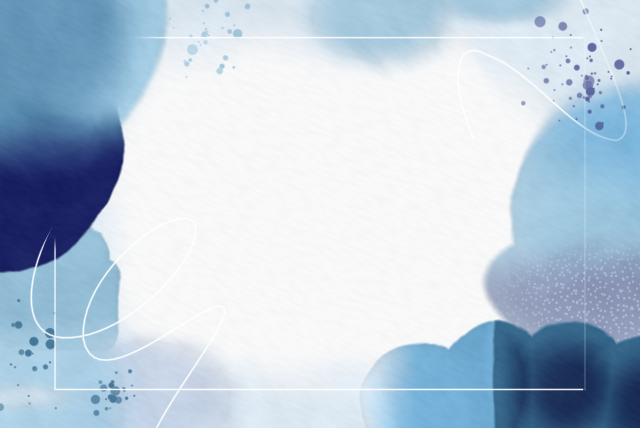
This background is drawn by a Shadertoy shader. Its source:

```glsl
// Watercolour stationery: blue washes pool around a white paper centre, with
// splatter, a thin frame and looping strokes. Washes are distance fields
// warped by layered sines; paper grain and specks are cellular noise.

const vec3 PAPER = vec3(.972, .973, .975);
const vec3 MIST = vec3(.83, .885, .93);
const vec3 LILAC = vec3(.73, .79, .88);
const vec3 SKY = vec3(.57, .735, .83);
const vec3 AZURE = vec3(.43, .67, .83);
const vec3 STEEL = vec3(.34, .54, .68);
const vec3 MAUVE = vec3(.52, .56, .69);
const vec3 NAVY = vec3(.1, .13, .39);
const vec3 INK = vec3(.08, .15, .31);

vec2 hash2(vec2 p) {
  return fract(sin(p * mat2(127.1, 311.7, 269.5, 183.3)) * 43758.5);
}

// Distance to the nearest scattered point
float cellular(vec2 p) {
  float d = 2.;
  for (int i = 0; i < 9; i++) {
    vec2 cell = floor(p) + vec2(i % 3 - 1, i / 3 - 1);
    d = min(d, length(cell + hash2(cell) - p));
  }
  return d;
}

// Turbulent layered sines, about -1 to 1
float ripple(vec2 p) {
  float sum = 0., amp = .6;
  for (int i = 0; i < 5; i++) {
    p = mat2(.8, .6, -.6, .8) * p * 1.75 + .9 * sin(p.yx * 1.3) + 1.7;
    sum += amp * sin(p.x) * cos(p.y);
    amp *= .6;
  }
  return sum;
}

// Shapes hold centre in xy, radii or half size in zw
float ellipse(vec2 p, vec4 e) {
  return (length((p - e.xy) / e.zw) - 1.) * min(e.z, e.w);
}

float box(vec2 p, vec4 b, float r) {
  vec2 d = abs(p - b.xy) - b.zw + r;
  return length(max(d, 0.)) + min(max(d.x, d.y), 0.) - r;
}

float fill(float d, float soft) { return 1. - smoothstep(-soft, soft, d); }

// Lays pigment inside a field, denser along its rim
vec3 wash(vec3 base, vec3 pigment, float d, float soft, float alpha) {
  pigment *= 1. - .07 * exp(-abs(d) * 130.);
  return mix(base, pigment, fill(d, soft) * alpha);
}

float splatter(vec2 p, vec4 area, int count, float px) {
  float ink = 0.;
  for (int i = 0; i < count; i++) {
    vec2 a = hash2(vec2(i, 3) + area.xy), b = hash2(vec2(i, 8) + area.xy);
    float size = mix(.002, .013, pow(fract(a.x * 7. + b.y * 5.), 4.));
    float d = length(p - area.xy - area.zw * (a + b - 1.)) - size;
    ink = max(ink, fill(d, px) * (.5 + .35 * b.x));
  }
  return ink;
}

// Distance to a cubic curve: ends in a.xy and b.zw
float curve(vec2 p, vec4 a, vec4 b) {
  float d = 9.;
  vec2 last = a.xy;
  for (int i = 1; i <= 22; i++) {
    float t = float(i) / 22., s = 1. - t;
    vec2 next = s*s*s*a.xy + 3.*s*t*(s*a.zw + t*b.xy) + t*t*t*b.zw;
    vec2 e = next - last, v = p - last;
    d = min(d, length(v - e * clamp(dot(v, e) / dot(e, e), 0., 1.)));
    last = next;
  }
  return d;
}

void mainImage(out vec4 fragColor, in vec2 fragCoord) {
  vec2 p = fragCoord / iResolution.xy * vec2(1.5, 1);
  float px = 1. / iResolution.y;
  float blot = ripple(p * 5.), mottle = ripple(p * 17. + 4.), bleed = .03 * blot;
  vec2 q = p + .008 * vec2(blot, ripple(p * 6. + 9.)) + .003 * mottle;

  // Pale outer mist
  float d = box(q, vec4(.76, .5, .44, .31), .18) + .05 * blot;
  vec3 col = mix(PAPER, MIST + bleed, .85 * smoothstep(0., .17, d));

  // Soft washes along the top and lower left
  col = wash(col, SKY, ellipse(q, vec4(.88, .98, .15, .13)) + bleed, .045, .75);
  col = wash(col, SKY, ellipse(q, vec4(1.17, 1.01, .14, .06)), .025, .8);
  col = wash(col, LILAC, ellipse(q, vec4(.34, .07, .2, .13)), .045, .7);
  col = wash(col, SKY + .07, ellipse(q, vec4(.04, .05, .25, .28)), .07, .8);
  col = wash(col, MIST, ellipse(q, vec4(.05, .07, .1, .025)), .02, .8);
  d = min(box(q, vec4(.04, .29, .24, .11), .04), box(q, vec4(0, .38, .26, .09), .06));
  col = wash(col, SKY + bleed, d, .004, smoothstep(.14, .28, p.y + bleed));

  // Upper left cloud and navy bank
  d = ellipse(q, vec4(.05, .97, .34, .36));
  vec3 tint = mix(SKY + .06, STEEL + .03, smoothstep(.02, .17, bleed - d));
  col = wash(col, tint, d, .012, .95);
  d = ellipse(q, vec4(0, .68, .29, .315));
  tint = mix(NAVY, STEEL, smoothstep(.54, .73, p.y - .2 * p.x + bleed));
  col = wash(col, tint, d, .004, 1. - smoothstep(.71, .8, p.y + bleed));

  // Right haze, sky above and speckled mauve below
  d = min(ellipse(q, vec4(1.5, .5, .3, .3)), ellipse(q, vec4(1.42, .33, .285, .15)));
  tint = mix(SKY, AZURE, smoothstep(.5, .75, p.y + .4 * p.x - .54)) + .03;
  tint = mix(MAUVE, tint, smoothstep(.3, .47, p.y + bleed));
  tint = mix(tint, MIST, .35 * exp(min(d, 0.) * 22.));
  col = wash(col, tint, d, .008 + .03 * smoothstep(.6, .8, p.y), .95);
  d = ellipse(p, vec4(1.42, .3, .2, .1));
  col += .12 * fill(cellular(p * 75.) - .22, .1) * fill(d, .06);

  // Lower right hills, azure overlaid with ink
  d = 9.;
  for (float i = 0.; i < 4.; i++)
    d = min(d, ellipse(q, vec4(.99 + .175 * i, .06 + .04 * sin(i * 1.1), .14, .14 + .008 * i)));
  tint = mix(MIST, AZURE, smoothstep(.86, 1., p.x + bleed)) + bleed;
  col = wash(col, tint, d, .004, .97);
  d = max(d, 1.158 - q.x);
  tint = mix(STEEL - .13, INK, smoothstep(0., .11, .5 * bleed - d));
  col = wash(col, tint, d, .005, .96);

  // Splatter
  col = mix(col, SKY, splatter(p, vec4(.48, .92, .11, .12), 32, px));
  col = mix(col, NAVY + .15, splatter(p, vec4(1.37, .82, .15, .17), 64, px));
  col = mix(col, STEEL - .15, splatter(p, vec4(.06, .17, .11, .14), 28, px));
  col = mix(col, STEEL - .15, splatter(p, vec4(.265, .08, .07, .07), 22, px));

  // Pigment mottling and slanted paper fibres
  col += (1. - smoothstep(.8, .97, col.r)) * (.018 * mottle + .5 * bleed);
  vec2 fibre = mat2(.9, .43, -.43, .9) * p * vec2(26, 110);
  col -= .022 * (cellular(fibre) - .45);

  // Frame, fading over bare paper
  float line = fill(abs(box(p, vec4(.75, .501, .621, .411), 0.)) - .0015, px);
  line *= 1. - .75 * step(1.366, p.x);
  line *= max(smoothstep(.3, .4, p.x), 1. - smoothstep(.41, .45, p.y));

  // Looping strokes, thinner at upper right
  d = curve(p, vec4(.166, .531, .078, .434), vec4(.02, .219, .146, .211));
  d += .004 * smoothstep(.4, .5, p.y) * step(p.x, .17);
  d = min(d, curve(p, vec4(.146, .211, .293, .203), vec4(.469, .395, .459, .469)));
  d = min(d, curve(p, vec4(.459, .469, .439, .551), vec4(.186, .375, .195, .209)));
  d = min(d, curve(p, vec4(.195, .209, .225, .043), vec4(.518, .346, .527, .273)));
  d = min(d, curve(p, vec4(.527, .273, .523, .229), vec4(.42, .102, .367, 0)));
  d = min(d, curve(p, vec4(1.109, .678, 1.045, .834), vec4(1.074, .912, 1.143, .871)));
  d = min(d, curve(p, vec4(1.143, .871, 1.25, .834), vec4(1.348, .678, 1.445, .672)));
  d = min(d, curve(p, vec4(1.445, .672, 1.504, .688), vec4(1.436, .824, 1.361, 1)));
  float faint = 1. - .6 * smoothstep(1.3, 1.42, p.x);
  line = max(line, faint * fill(d - .0018, px));
  fragColor = vec4(mix(clamp(col, 0., 1.), vec3(1), line), 1);
}
```
